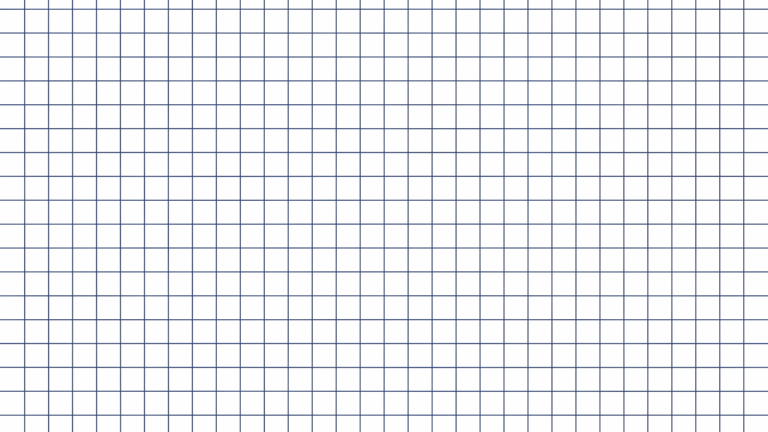
This pattern is drawn by a Shadertoy shader. Its source:

```glsl
const vec3 PAPER = vec3(0.992, 0.998, 0.994);
const vec3 INK_SLATE = vec3(0.22, 0.25, 0.36);
const vec3 INK_BLUE = vec3(0.19, 0.27, 0.48);

// Lengths are fractions of the canvas height.
const vec2 PITCH = vec2(0.05549, 0.05528);
const float COLUMN_SHIFT = 0.0004;    // middle column, from the canvas centre
const float FIRST_ROW = 0.0389;       // lowest row, from the bottom edge
const float COLUMN_REACH = 15.0;      // columns on each side of the middle one
const float LAST_ROW = 17.0;
const float LINE_WIDTH = 0.0025;
const float WOBBLE = 0.0003;
const float INK_FADE = 0.12;
const float FILTER_PIXELS = 1.3;

float hash(vec2 p) {
    p = fract(p * vec2(0.1031, 0.1137));
    p += dot(p, p.yx + 33.33);
    return fract((p.x + p.y) * p.x * 97.0);
}

float noise(vec2 p) {
    vec2 cell = floor(p);
    vec2 f = fract(p);
    f = f * f * (3.0 - 2.0 * f);
    float low = mix(hash(cell), hash(cell + vec2(1, 0)), f.x);
    float high = mix(hash(cell + vec2(0, 1)), hash(cell + vec2(1, 1)), f.x);
    return mix(low, high, f.y);
}

// Share of the filter footprint covered by a line at the given distance
float lineCoverage(float dist, float footprint) {
    float halfLine = 0.5 * LINE_WIDTH;
    float halfFoot = 0.5 * footprint;
    float overlap = min(dist + halfFoot, halfLine) - max(dist - halfFoot, -halfLine);
    return max(overlap, 0.0) / footprint;
}

// Coverage of one ruled line, with slight drift and uneven ink along it
float ruledLine(float across, float along, float index, float pitch, float seed, float footprint) {
    float drift = (noise(vec2(along * 2.0 + 20.0, index * 7.0 + seed)) - 0.5) * WOBBLE;
    float ink = 1.0 - INK_FADE * noise(vec2(along * 9.0 + 50.0, index * 5.0 + seed));
    return ink * lineCoverage(across - index * pitch - drift, footprint);
}

void mainImage(out vec4 fragColor, in vec2 fragCoord) {
    vec2 uv = fragCoord / iResolution.y;
    float footprint = FILTER_PIXELS / iResolution.y;

    // Nearest column and row
    float x = uv.x - 0.5 * iResolution.x / iResolution.y - COLUMN_SHIFT;
    float y = uv.y - FIRST_ROW;
    float column = clamp(floor(x / PITCH.x + 0.5), -COLUMN_REACH, COLUMN_REACH);
    float row = clamp(floor(y / PITCH.y + 0.5), 0.0, LAST_ROW);

    float vertical = ruledLine(x, uv.y, column, PITCH.x, 131.0, footprint);
    float horizontal = ruledLine(y, uv.x, row, PITCH.y, 311.0, footprint);

    // Ink tint shifts slowly over the sheet; rows lean bluer
    float blueness = 0.6 * noise(uv * 4.0 + 11.0);
    blueness += 0.4 * horizontal / max(vertical + horizontal, 0.001);
    vec3 ink = mix(INK_SLATE, INK_BLUE, blueness);

    float coverage = 1.0 - (1.0 - vertical) * (1.0 - horizontal);
    fragColor = vec4(mix(PAPER, ink, coverage), 1.0);
}
```
